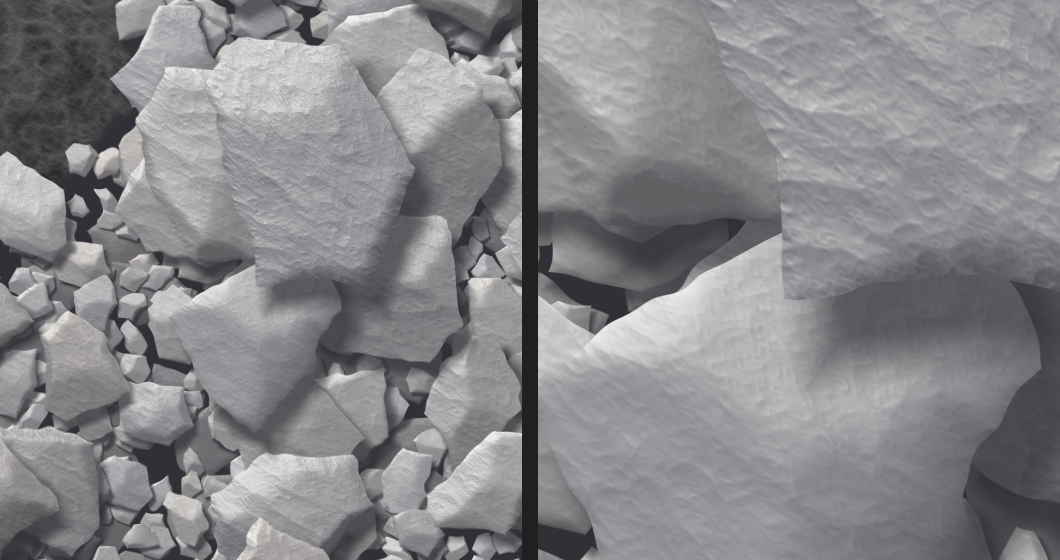
Left: the whole. Right: its middle third, enlarged.
This texture is drawn by a Shadertoy shader. Its source:

```glsl
// A sunlit heap of pale broken boulders beside a dark cliff.
// Jittered grids of faceted convex stones are painted from shaded filling and
// rubble up to large blocks; every stone drops a shadow on what lies beneath it.

const vec3 SUN = vec3(-0.33, 0.70, 0.63);
const vec3 GAP_COLOR = vec3(0.19, 0.19, 0.21);
const vec2 SHADOW_SHIFT = vec2(0.12, -0.17);
const float TAU = 6.2831853;

float hash(vec2 p) {
    vec3 a = fract(vec3(p.xyx) * 0.1031);
    a += dot(a, a.yzx + 33.33);
    return fract((a.x + a.y) * a.z);
}

vec2 hash2(vec2 p) {
    return vec2(hash(p + 17.3), hash(p + 61.7));
}

vec2 polar(float a) {
    return vec2(cos(a), sin(a));
}

float noise(vec2 p) {
    vec2 i = floor(p), f = fract(p);
    f = f * f * (3.0 - 2.0 * f);
    return mix(mix(hash(i), hash(i + vec2(1, 0)), f.x),
               mix(hash(i + vec2(0, 1)), hash(i + vec2(1, 1)), f.x), f.y);
}

// Sharp-ridged fractal noise, used for the broken stone surface
float ridges(vec2 p) {
    float sum = 0.0, amp = 0.5;
    for (int i = 0; i < 5; i++) {
        sum += amp * (1.0 - abs(2.0 * noise(p) - 1.0));
        p = mat2(1.7, 1.3, -1.3, 1.7) * p + 7.1;
        amp *= 0.5;
    }
    return sum;
}

vec2 ridgeSlope(vec2 p, vec2 scale) {
    float e = 0.0016, here = ridges(p * scale);
    return vec2(ridges((p + vec2(e, 0)) * scale) - here,
                ridges((p + vec2(0, e)) * scale) - here) / e;
}

vec3 stoneColor(float light) {
    return light * mix(vec3(0.97, 0.97, 1.04), vec3(1.005, 1.0, 0.99), clamp(light * 1.2, 0.0, 1.0));
}

// Positive inside the dark cliff at the upper left
float cliffSide(vec2 p) {
    return min(p.y - 0.62 - 0.8 * p.x, 0.23 - p.x);
}

// One stone: a ring of side planes and three top facets, blended near edges
vec3 paintRock(vec3 under, vec2 p, vec2 center, float r, vec2 seed,
               float squash, vec2 axis, vec2 bump, float px) {
    vec2 q = p - center;
    if (dot(q, q) > 3.2 * r * r) return under;
    float edge = -10.0, shade = -10.0, sharp = 34.0 / r;
    vec3 n = vec3(0.0);
    for (int k = 0; k < 3; k++) {
        vec2 rnd = hash2(seed + float(k) * 3.91 + 20.0);
        vec2 tilt = polar(TAU * (float(k) + rnd.x) / 3.0) * mix(0.1, 0.6, rnd.y);
        float top = r * mix(0.22, 0.32, hash(seed + float(k) * 1.7 + 70.0)) - dot(tilt, q);
        n += normalize(vec3(tilt, 1.0)) * exp(min(-sharp * top, 40.0));
    }
    for (int k = 0; k < 6; k++) {
        vec2 rnd = hash2(seed + float(k) * 5.37);
        vec2 dir = polar(TAU * (float(k) + 0.6 * rnd.x) / 6.0);
        float reach = r * mix(squash, 1.0, abs(dot(dir, axis))) * mix(0.7, 1.0, rnd.y);
        float slope = mix(0.5, 2.0, hash(seed + float(k) * 2.71 + 40.0));
        float side = dot(dir, q) - reach;
        edge = max(edge, side);
        shade = max(shade, side - dot(dir, SHADOW_SHIFT) * r);
        n += normalize(vec3(dir * slope, 1.0)) * exp(min(sharp * side * slope, 40.0));
    }
    n = normalize(normalize(n) - vec3(bump, 0.0));
    float sun = max(dot(n, SUN), -0.25);
    float light = 0.44 + 0.27 * sun + 0.2 * pow(max(sun, 0.0), 6.0);
    light += 0.07 * (hash(seed + 8.0) - 0.5);
    light += 0.07 * smoothstep(-0.05 * r, 0.0, edge) * n.y;
    vec3 stone = stoneColor(light) + vec3(0.02, 0.0, -0.015) * (hash(seed + 9.0) - 0.5);
    under = mix(under, GAP_COLOR, 0.7 * smoothstep(0.1 * r, -0.08 * r, shade));
    return mix(under, stone, smoothstep(px, -px, edge));
}

// A grid of stones, upper rows first so that lower ones lie in front
vec3 paintLayer(vec3 col, vec2 p, float cells, float chance, vec2 bump, float px) {
    vec2 cell = floor(p * cells);
    for (int y = 1; y >= -1; y--)
    for (int x = 1; x >= -1; x--) {
        vec2 id = cell + vec2(x, y);
        vec2 seed = id + cells * 13.0 + 50.0;
        vec2 center = (id + 0.5 + 0.6 * (hash2(seed) - 0.5)) / cells;
        float r = mix(0.48, 0.68, hash(seed + 1.0)) / cells;
        if (hash(seed + 2.0) > chance || cliffSide(center) > -0.3 * r) continue;
        vec2 axis = polar(TAU * hash(seed + 4.0));
        float squash = mix(0.45, 0.95, hash(seed + 6.0));
        col = paintRock(col, p, center, r, seed, squash, axis, bump, px);
    }
    return col;
}

void mainImage(out vec4 fragColor, in vec2 fragCoord) {
    vec2 uv = fragCoord / iResolution.y;
    float px = 1.0 / iResolution.y;
    vec2 bump = 0.012 * ridgeSlope(mat2(0.8, 0.6, -0.6, 0.8) * uv, vec2(9.0, 15.0));
    bump = bump * mat2(0.8, 0.6, -0.6, 0.8);

    // Ragged outlines: a broad bend plus a fine chip
    vec2 p = uv + 0.035 * (vec2(noise(uv * 9.0), noise(uv * 9.0 + 31.0)) - 0.5);
    p += 0.009 * (vec2(noise(uv * 45.0), noise(uv * 45.0 + 12.0)) - 0.5);

    // Deep gaps and the mottled cliff face
    float face = 0.06 + 0.14 * noise(uv * 7.0) + 0.22 * ridges(uv * 38.0) - 0.12 * bump.y;
    vec3 col = mix(GAP_COLOR, face * vec3(1.0, 0.98, 1.01), smoothstep(-0.03, 0.0, cliffSide(p)));

    // Shaded filling deep in the heap
    col = paintLayer(col, p, 7.3, 1.0, bump * 0.6, px);
    col = mix(col, GAP_COLOR, 0.4 * smoothstep(0.0, -0.03, cliffSide(p)));

    // Rubble to blocks
    col = paintLayer(col, p, 19.0, 0.75, bump * 0.5, px);
    col = paintLayer(col, p, 10.0, 0.65, bump * 0.6, px);
    col = paintLayer(col, p, 5.3, 0.7, bump * 0.75, px);
    col = paintLayer(col, p, 3.3, 0.65, bump * 0.85, px);

    // Leaning slab and the great boulder resting on it
    col = paintRock(col, p, vec2(0.46, 0.40), 0.19, vec2(5.0, 9.0), 0.65, vec2(0.3, 0.95), bump * 0.6, px);
    col = paintRock(col, p, vec2(0.53, 0.72), 0.28, vec2(12.0, 4.0), 0.58, vec2(-0.2, 0.98), bump * 1.2, px);
    fragColor = vec4(clamp(col, 0.0, 1.0), 1.0);
}
```
